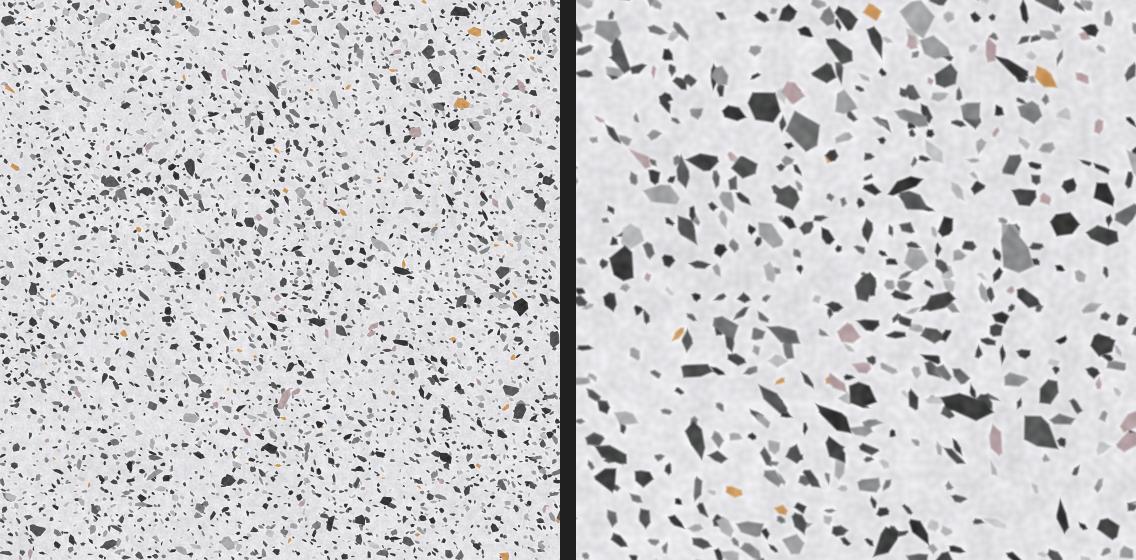
Left: the whole. Right: its middle third, enlarged.
Write a Shadertoy shader that draws this texture.

```glsl
const float TAU = 6.2831853;
const int SIDES = 6;
const vec3 CEMENT = vec3(0.888, 0.888, 0.902);
const vec3 COOL_GREY = vec3(0.99, 1.0, 1.005);
const vec3 OCHRE = vec3(0.80, 0.60, 0.38);
const vec3 ROSE = vec3(0.71, 0.63, 0.64);

// Integer hash: four uniform values per cell and seed
vec4 hash4(vec2 cell, float seed) {
    uvec4 v = uvec4(ivec4(ivec2(cell) + 1024, int(seed), 7));
    v = v * 1664525u + 1013904223u;
    v += v.yzxy * v.wxyz;
    v ^= v >> 16u;
    v += v.yzxy * v.wxyz;
    v ^= v >> 15u;
    return vec4(v >> 8u) / 16777216.0;
}

vec2 direction(float angle) {
    return vec2(cos(angle), sin(angle));
}

float cornerSlope(vec2 cell, vec2 offset, float seed) {
    return dot(direction(TAU * hash4(cell, seed).x), offset);
}

float gradientNoise(vec2 p, float seed) {
    vec2 cell = floor(p), f = fract(p);
    vec2 w = f * f * f * (f * (f * 6.0 - 15.0) + 10.0);
    vec2 e = vec2(1.0, 0.0);
    float low = mix(cornerSlope(cell, f, seed), cornerSlope(cell + e, f - e, seed), w.x);
    float high = mix(cornerSlope(cell + e.yx, f - e.yx, seed),
                     cornerSlope(cell + 1.0, f - 1.0, seed), w.x);
    return mix(low, high, w.y);
}

// Distance to an irregular convex polygon, stretched along its axis
float chipDistance(vec2 p, float radius, float angle, float stretch, vec2 id, float seed) {
    vec2 axis = direction(angle);
    vec2 q = vec2(dot(p, axis), dot(p, vec2(-axis.y, axis.x)));
    float d = -1e3;
    for (int i = 0; i < SIDES; i++) {
        vec4 h = hash4(id, seed + 20.0 + float(i));
        vec2 normal = direction((float(i) + 0.8 * h.x) * TAU / float(SIDES));
        normal *= vec2(1.0 / stretch, stretch);
        d = max(d, (dot(q, normal) - radius * mix(0.65, 1.1, h.y)) / length(normal));
    }
    return d;
}

// Mostly dark and mid greys, with a few warm stones
vec3 chipColor(vec4 h) {
    float dark = mix(0.19, 0.36, h.y);
    float pale = mix(0.40, 0.77, h.y);
    vec3 color = COOL_GREY * (h.x < 0.54 ? dark : pale);
    color = h.z < 0.045 ? ROSE : color;
    return h.z < 0.013 ? OCHRE : color;
}

// One grid of scattered chips laid over the ground
vec3 addChips(vec3 ground, vec2 uv, float grid, float share, float size, float seed, float soft) {
    vec2 home = floor(uv * grid);
    for (int j = -1; j <= 1; j++)
    for (int i = -1; i <= 1; i++) {
        vec2 id = home + vec2(i, j);
        vec4 place = hash4(id, seed);
        vec4 shape = hash4(id, seed + 1.0);
        vec4 tint = hash4(id, seed + 2.0);
        float crowding = 1.0 + 0.7 * gradientNoise(id / grid * 7.0, 3.0);
        if (place.z > share * crowding) continue;

        vec2 center = (id + mix(vec2(0.12), vec2(0.88), place.xy)) / grid;
        float angle = -0.5 + 1.5 * (shape.x + shape.y - 1.0);
        if (tint.w < 0.22) angle = TAU * shape.x;
        float radius = size * mix(0.65, 1.3, shape.z * shape.z);
        float stretch = mix(1.0, 1.65, shape.w);
        float d = chipDistance(uv - center, radius, angle, stretch, id, seed);

        // Bright rim in the cement, then the mottled stone
        float rim = smoothstep(0.0036, 0.0006, d);
        ground = mix(ground, min(ground + 0.025, vec3(0.96)), rim);
        float mottle = 0.07 * gradientNoise(uv * 190.0, 5.0)
                     + 0.06 * gradientNoise(uv * 85.0, 6.0);
        vec3 stone = chipColor(tint) + mottle;
        ground = mix(ground, stone, smoothstep(soft, -soft, d));
    }
    return ground;
}

// Pale cement with fine grain and faint clouds
vec3 cement(vec2 uv) {
    float clouds = 0.022 * gradientNoise(uv * 9.0, 11.0);
    float blotches = 0.050 * gradientNoise(uv * 65.0, 12.0);
    float grain = 0.055 * gradientNoise(uv * 210.0, 13.0);
    return CEMENT + clouds + blotches + grain;
}

void mainImage(out vec4 fragColor, in vec2 fragCoord) {
    vec2 uv = fragCoord / iResolution.y;
    float soft = max(0.0011, 0.6 / iResolution.y);
    vec3 color = cement(uv);
    color = addChips(color, uv, 78.0, 0.50, 0.0031, 100.0, soft);
    color = addChips(color, uv, 46.0, 0.62, 0.0056, 200.0, soft);
    color = addChips(color, uv, 24.0, 0.28, 0.0096, 300.0, soft);
    fragColor = vec4(clamp(color, 0.0, 1.0), 1.0);
}
```
